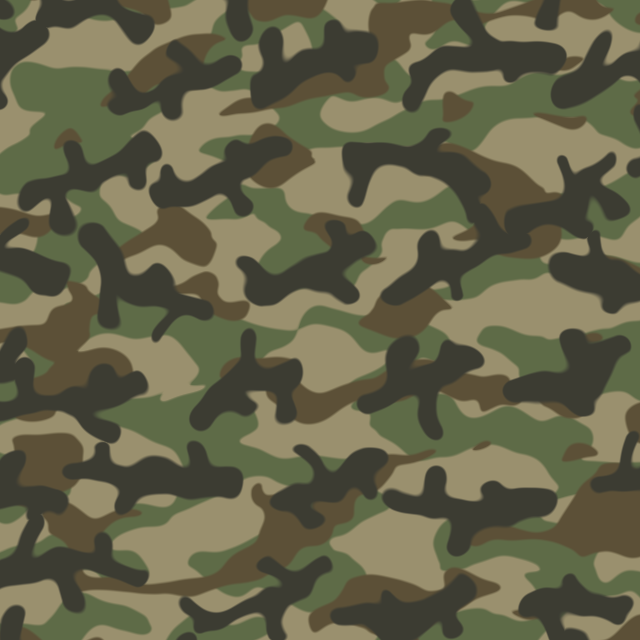
This pattern is drawn by a three.js fragment shader. Its source:

```glsl
varying vec2 vUv;

const vec3 SAND = vec3(0.605, 0.565, 0.43);
const vec3 GREEN = vec3(0.37, 0.42, 0.28);
const vec3 BROWN = vec3(0.36, 0.315, 0.215);
const vec3 DARK = vec3(0.235, 0.235, 0.198);
const float SOFT = 0.0026;            // half width of a smoothed edge
const vec2 CELL = vec2(0.25, 0.16);   // spacing of the dark shapes

float hash(vec2 p) {
  vec3 q = fract(vec3(p.xyx) * 0.1031);
  q += dot(q, q.yzx + 33.33);
  return fract((q.x + q.y) * q.z);
}

float range(vec2 id, float salt, float lo, float hi) {
  return mix(lo, hi, hash(id + salt * vec2(17.3, 9.1) + 40.0));
}

// Gradient noise, centred on zero
float corner(vec2 i, vec2 f, vec2 o) {
  float a = 6.2832 * hash(i + o + 60.0);
  return dot(vec2(cos(a), sin(a)), f - o);
}

float noise(vec2 p) {
  vec2 i = floor(p), f = p - i;
  vec2 u = f * f * f * (f * (f * 6.0 - 15.0) + 10.0);
  float low = mix(corner(i, f, vec2(0.0)), corner(i, f, vec2(1.0, 0.0)), u.x);
  float high = mix(corner(i, f, vec2(0.0, 1.0)), corner(i, f, vec2(1.0)), u.x);
  return mix(low, high, u.y);
}

vec2 warp(vec2 p, float freq, float amount) {
  return p + amount * vec2(noise(p * freq), noise(p * freq + 31.7));
}

// Wide, wavy patches of ground colour
float patches(vec2 p, float seed) {
  vec2 q = warp(p + seed, 12.0, 0.04);
  q.y -= 0.12 * q.x;
  q *= vec2(5.6, 12.0);
  return noise(q) + 0.3 * noise(q * 2.1 + 5.2);
}

// Coverage above a level, with an edge of even width
float patchMask(vec2 p, float seed, float level) {
  float e = 0.001;
  float v = patches(p, seed);
  vec2 slope = vec2(patches(p + vec2(e, 0.0), seed), patches(p + vec2(0.0, e), seed)) - v;
  float d = (v - level) * e / max(length(slope), 0.0008);
  return smoothstep(-SOFT, SOFT, d);
}

float smoothMin(float a, float b, float k) {
  float h = max(k - abs(a - b), 0.0) / k;
  return min(a, b) - h * h * k * 0.25;
}

// Tapered limb with round ends
float limb(vec2 p, vec2 a, vec2 b, float ra, float rb) {
  vec2 d = b - a;
  float h = clamp(dot(p - a, d) / dot(d, d), 0.0, 1.0);
  return length(p - a - d * h) - mix(ra, rb, h * h * (3.0 - 2.0 * h));
}

vec2 spine(float s, vec2 along, vec2 across, float bend) {
  return along * s + across * bend * (1.0 - s * s);
}

// One branching shape: a bent spine and three knobbed limbs
float branchShape(vec2 p, vec2 id) {
  float tilt = range(id, 1.0, -0.65, 0.65);
  vec2 dir = vec2(cos(tilt), sin(tilt));
  vec2 across = vec2(-dir.y, dir.x);
  vec2 along = dir * range(id, 2.0, 0.07, 0.118);
  float bend = range(id, 3.0, -0.04, 0.04);
  float core = range(id, 4.0, 0.009, 0.019);
  vec2 middle = across * bend;
  float d = limb(p, middle, spine(-1.0, along, across, bend), core, range(id, 5.0, 0.010, 0.028));
  d = smoothMin(d, limb(p, middle, spine(1.0, along, across, bend), core, range(id, 6.0, 0.010, 0.028)), 0.02);
  float side = hash(id + 3.7) < 0.5 ? -1.0 : 1.0;
  for (int i = 0; i < 3; i++) {
    float n = float(i);
    vec2 root = spine((n - 1.0) * 0.6 + range(id, 7.0 + n, -0.15, 0.15), along, across, bend);
    vec2 reach = across * side + dir * range(id, 11.0 + n, -0.9, 0.9);
    vec2 tip = root + normalize(reach) * range(id, 15.0 + n, 0.035, 0.08);
    d = smoothMin(d, limb(p, root, tip, 0.009, range(id, 19.0 + n, 0.010, 0.020)), 0.022);
    side = -side;
  }
  return d;
}

// Nearest dark shape on a jittered, staggered grid
float darkShapes(vec2 p) {
  p = warp(p, 13.0, 0.022);
  float d = 1.0;
  float row = floor(p.y / CELL.y);
  for (int j = -1; j <= 1; j++) {
    float y = row + float(j);
    float shift = 0.5 * mod(y, 2.0);
    float column = floor(p.x / CELL.x - shift);
    for (int i = -1; i <= 1; i++) {
      vec2 id = vec2(column + float(i), y);
      vec2 jitter = vec2(range(id, 23.0, -0.16, 0.16), range(id, 24.0, -0.16, 0.16));
      vec2 centre = (id + vec2(shift, 0.0) + 0.5 + jitter) * CELL;
      d = min(d, branchShape(p - centre, id));
    }
  }
  return d;
}

void main() {
  vec3 color = mix(SAND, GREEN, patchMask(vUv, 3.0, 0.025));
  color = mix(color, BROWN, patchMask(vUv, 8.4, 0.155));
  color = mix(color, DARK, smoothstep(SOFT, -SOFT, darkShapes(vUv)));
  gl_FragColor = vec4(color, 1.0);
}
```
